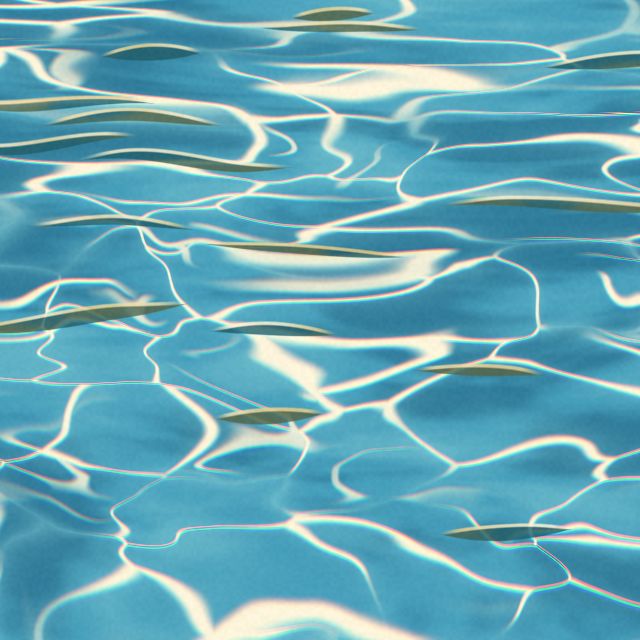
Write a WebGL 1 fragment shader that draws this texture.

```glsl
precision highp float;
uniform vec2 u_resolution;

const vec3 DEEP = vec3(0.18, 0.48, 0.60);
const vec3 WATER = vec3(0.27, 0.62, 0.73);
const vec3 PALE = vec3(0.49, 0.78, 0.82);
const vec3 CREAM = vec3(0.99, 0.96, 0.86);
const vec3 GOLD = vec3(0.90, 0.78, 0.50);
const vec3 OLIVE = vec3(0.33, 0.41, 0.31);
const vec3 SHADOW = vec3(0.14, 0.38, 0.43);

vec2 hash2(vec2 p) {
  vec3 a = fract(p.xyx * vec3(0.1031, 0.1030, 0.0973));
  a += dot(a, a.yzx + 33.33);
  return fract((a.xx + a.yz) * a.zy);
}

float noise(vec2 p) {
  vec2 i = floor(p), f = fract(p);
  f = f * f * (3.0 - 2.0 * f);
  float low = mix(hash2(i).x, hash2(i + vec2(1.0, 0.0)).x, f.x);
  float high = mix(hash2(i + vec2(0.0, 1.0)).x, hash2(i + 1.0).x, f.x);
  return mix(low, high, f.y);
}

float fbm(vec2 p) {
  float sum = 0.0, gain = 0.5;
  for (int i = 0; i < 4; i++) {
    sum += gain * noise(p);
    p = p * 2.03 + 11.7;
    gain *= 0.5;
  }
  return sum / 0.9375;
}

vec2 warp(vec2 p, float scale, float amount) {
  vec2 shift = vec2(noise(p * scale + 3.1), noise(p * scale + 41.7));
  return p + amount * (shift - 0.5);
}

// Gap between the two nearest cell points: zero on the cell borders
float cellEdge(vec2 p) {
  vec2 cell = floor(p), f = fract(p);
  float first = 8.0, second = 8.0;
  for (int y = -1; y <= 1; y++) {
    for (int x = -1; x <= 1; x++) {
      vec2 g = vec2(float(x), float(y));
      float d = length(g + 0.1 + 0.8 * hash2(cell + g) - f);
      second = min(second, max(first, d));
      first = min(first, d);
    }
  }
  return second - first;
}

// Bright thread along the middle level of a noise field
float filament(vec2 p, float width) {
  float d = abs(noise(p) - 0.5);
  return 1.0 - smoothstep(width * 0.25, width, d);
}

// x: focused light, y: soft halo around it
vec2 caustics(vec2 surface) {
  vec2 p = warp(warp(surface, 0.9, 0.9), 2.7, 0.32);
  float edge = cellEdge(p);
  float power = noise(p * 1.3 + 17.0);
  float width = mix(0.035, 0.19, power * power);
  float net = 1.0 - smoothstep(width * 0.2, width, edge);
  net *= smoothstep(0.2, 0.5, noise(p * vec2(0.9, 1.2) + 5.3));
  float threads = filament(p * vec2(0.7, 1.5) + 23.0, 0.06)
                * smoothstep(0.45, 0.7, noise(p * 1.1 + 61.0));
  float wisps = filament(p * vec2(1.6, 2.7) + 37.0, 0.08)
              * smoothstep(0.52, 0.78, noise(p * 1.2 + 83.0));
  float halo = exp(-edge * 6.0) * (0.3 + 0.7 * power);
  return vec2(max(net, max(threads, 0.85 * wisps)), halo);
}

// x: dark lens-shaped wave face, y: its sunlit upper rim
vec2 sliver(vec2 p, vec2 center, vec2 halfSize, float tilt) {
  vec2 d = p - center;
  d.y -= tilt * d.x;
  float t = d.x / halfSize.x;
  float profile = halfSize.y * (1.0 - t * t);
  float body = 1.0 - smoothstep(-0.001, 0.002, abs(d.y) - profile);
  float rim = 1.0 - smoothstep(0.001, 0.0045, abs(d.y - profile - 0.002));
  return vec2(body, rim * (1.0 - smoothstep(0.7, 1.1, abs(t))));
}

void main() {
  vec2 uv = gl_FragCoord.xy / u_resolution;

  // Ripples flatten and lengthen with distance
  vec2 surface = vec2((uv.x - 0.5) * (4.2 - 1.4 * uv.y),
                      uv.y * (6.0 + 4.5 * uv.y)) + vec2(7.0, 3.0);

  // Water body
  vec2 light = caustics(surface);
  float tone = fbm(warp(surface, 0.8, 0.8) * vec2(0.8, 1.3) + 9.0);
  vec3 color = mix(DEEP, WATER, smoothstep(0.32, 0.56, tone));
  color = mix(color, PALE, 0.45 * smoothstep(0.54, 0.78, tone));
  color = mix(color, PALE, 0.75 * light.y);

  // Dark wave faces, mostly far away
  vec2 wavy = uv;
  wavy.y += 0.035 * (noise(uv * vec2(5.0, 4.0) + 2.0) - 0.5);
  float shade = 0.0, rim = 0.0;
  for (int i = 0; i < 16; i++) {
    float n = float(i);
    vec2 place = hash2(vec2(n, 4.0)), shape = hash2(vec2(n, 19.0));
    vec2 center = vec2(place.x, sqrt((n + place.y) / 16.0));
    vec2 halfSize = vec2(mix(0.05, 0.19, shape.x), mix(0.004, 0.012, shape.y));
    vec2 s = sliver(wavy, center, halfSize, 0.2 * (shape.y - 0.5));
    shade = max(shade, s.x);
    rim = max(rim, s.y);
  }
  vec3 face = mix(SHADOW, OLIVE, smoothstep(0.3, 0.6, noise(uv * vec2(7.0, 25.0))));
  color = mix(color, face, 0.9 * shade);

  // Focused light, split slightly into warm and cool edges
  vec2 split = vec2(0.0, 0.028);
  vec3 glint = vec3(caustics(surface - split).x, light.x, caustics(surface + split).x);
  color = mix(color, CREAM, glint * (1.0 - 0.85 * shade));
  color = mix(color, mix(GOLD, CREAM, noise(uv * 14.0)), 0.85 * rim);

  // Faint surface grain
  color += 0.025 * (noise(uv * 210.0) - 0.5);
  gl_FragColor = vec4(clamp(color, 0.0, 1.0), 1.0);
}
```
